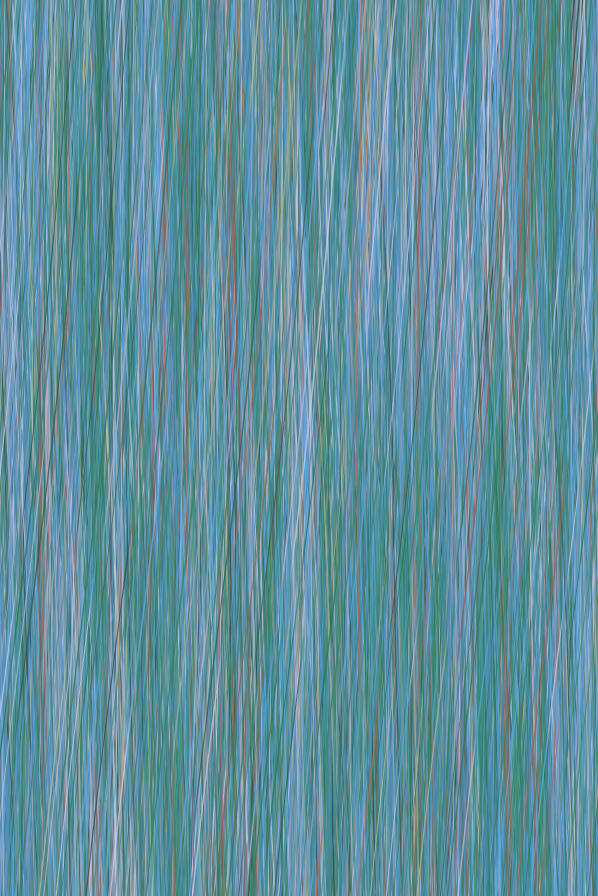
Write a WebGL 1 fragment shader that draws this texture.

```glsl
precision highp float;
uniform vec2 u_resolution;

#define LAYERS 48
#define SPACING 0.0066
#define FIBRE_WIDTH 0.00125
#define FIBRE_LENGTH 0.55
#define MAX_SLOPE 0.13
#define BEND 0.003
#define OPACITY 0.76
#define SHADE_RANGE 0.32
#define REGION_BIAS 0.42
#define REGION_SCALE vec2(22.0, 1.6)
#define ACCENT_SHARE 0.13

const vec3 GREEN = vec3(0.20, 0.51, 0.38);
const vec3 TEAL = vec3(0.29, 0.56, 0.60);
const vec3 BLUE = vec3(0.32, 0.59, 0.83);
const vec3 LAVENDER = vec3(0.70, 0.69, 0.80);
const vec3 SAND = vec3(0.68, 0.64, 0.50);
const vec3 RUST = vec3(0.74, 0.33, 0.25);
const vec3 SHADOW = vec3(0.22, 0.32, 0.30);

vec3 hash3(vec2 p) {
  vec3 q = fract(p.xyx * vec3(0.1031, 0.1030, 0.0973));
  q += dot(q, q.yxz + 33.33);
  return fract((q.xxy + q.yzz) * q.zyx);
}

float cornerSlope(vec2 cell, vec2 offset) {
  return dot(hash3(cell).xy * 2.0 - 1.0, offset);
}

float gradientNoise(vec2 p) {
  vec2 i = floor(p);
  vec2 f = p - i;
  vec2 u = f * f * f * (f * (f * 6.0 - 15.0) + 10.0);
  vec2 e = vec2(1.0, 0.0);
  float low = mix(cornerSlope(i, f), cornerSlope(i + e.xy, f - e.xy), u.x);
  float high = mix(cornerSlope(i + e.yx, f - e.yx), cornerSlope(i + e.xx, f - e.xx), u.x);
  return mix(low, high, u.y);
}

// Ramp from green to lavender, with a few accent fibres
vec3 fibreColour(float tone, float accent) {
  vec3 colour = mix(GREEN, TEAL, smoothstep(0.23, 0.31, tone));
  colour = mix(colour, BLUE, smoothstep(0.41, 0.49, tone));
  colour = mix(colour, LAVENDER, smoothstep(0.78, 0.85, tone));
  float pick = accent / ACCENT_SHARE;
  vec3 accentColour = pick < 0.48 ? SAND : (pick < 0.77 ? RUST : SHADOW);
  return pick < 1.0 ? accentColour : colour;
}

// Share of a pixel covered by a band, exact for bands thinner than a pixel
float bandCover(float dist, float halfWidth, float pixel) {
  float right = min(dist + 0.5 * pixel, halfWidth);
  float left = max(dist - 0.5 * pixel, -halfWidth);
  return max(right - left, 0.0) / pixel;
}

void main() {
  vec2 p = gl_FragCoord.xy / u_resolution.y;
  float pixel = 1.0 / u_resolution.y;

  // Long vertical regions that lean towards green or blue
  vec2 region = p * REGION_SCALE;
  float bias = gradientNoise(region + 7.3);
  bias += 0.6 * gradientNoise(region * vec2(2.6, 1.4) + 41.7);
  bias *= REGION_BIAS;

  vec3 colour = mix(SHADOW, TEAL, 0.8);

  for (int i = 0; i < LAYERS; i++) {
    float layer = float(i);
    vec3 tilt = hash3(vec2(layer * 3.7 + 1.0, 91.0));
    vec3 wave = hash3(vec2(layer * 5.3 + 2.0, 17.0));

    // Each layer is a tilted, gently bent row of fibres
    float slope = MAX_SLOPE * (tilt.x + tilt.y - 1.0);
    float bend = BEND * sin(p.y * mix(4.0, 9.0, wave.x) + 6.2832 * wave.y);
    float x = (p.x + slope * (p.y - 0.5) + bend) / SPACING + tilt.z * 37.0;
    float column = floor(x);
    float start = hash3(vec2(column, layer * 13.0 + 5.0)).x;
    float y = p.y / (FIBRE_LENGTH * mix(0.7, 1.3, wave.z)) + start;
    float along = fract(y);

    // Individual position, lean, width and tone
    vec2 id = vec2(column + layer * 71.0, floor(y) + layer * 7.0);
    vec3 shape = hash3(id + 11.0);
    vec3 paint = hash3(id + 223.0);
    float centre = mix(0.22, 0.78, mix(shape.x, shape.y, along));
    float taper = smoothstep(0.0, 0.12, along) * smoothstep(1.0, 0.88, along);
    float halfWidth = 0.5 * FIBRE_WIDTH * mix(0.65, 1.35, shape.z);
    float cover = bandCover((fract(x) - centre) * SPACING, halfWidth, pixel);

    vec3 ink = fibreColour(paint.x + bias, paint.y);
    ink *= 1.0 + SHADE_RANGE * (paint.z - 0.5);
    colour = mix(colour, ink, cover * taper * OPACITY);
  }

  gl_FragColor = vec4(clamp(colour, 0.0, 1.0), 1.0);
}
```
